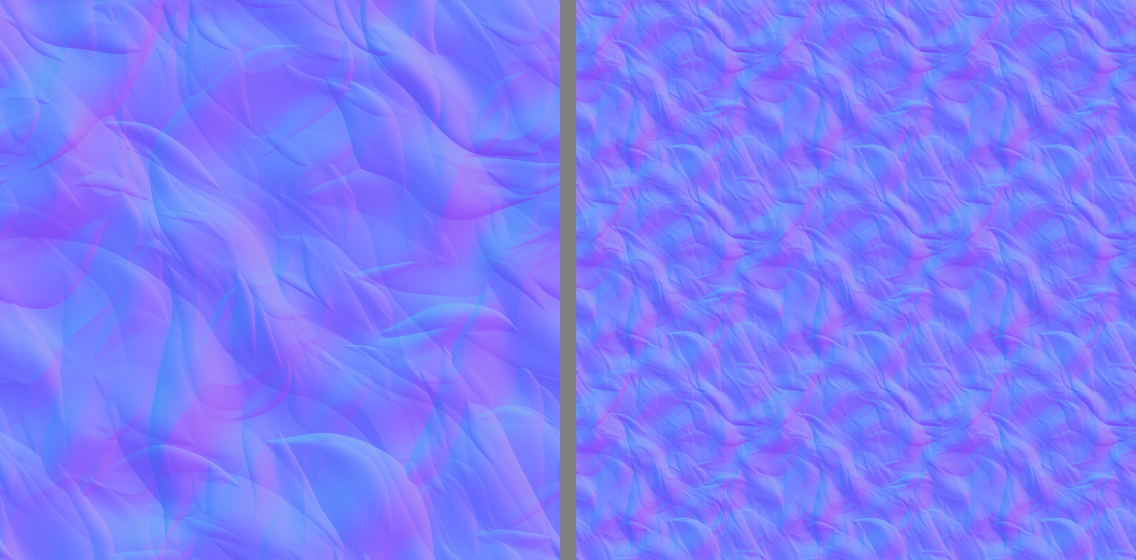
Left: one tile. Right: repeated 3 by 3.
Give the GLSL for this texture map, as a WebGL 2 fragment shader.

```glsl
#version 300 es
precision highp float;
// Tiling normal map of creased rock folds with overlapping leaf-like flakes.

#define RELIEF 0.155     // overall steepness
#define SLOPE_LIMIT 0.42 // steepest tilt of the normal
#define BEND 0.075       // broad bending of the domain
#define RIPPLE 0.016     // small bending of the domain
#define LUMPS 0.85       // weight of the round swellings
#define FOLDS 0.75       // weight of the long creased folds
#define CREASE 0.0015    // width of the sharp creases
#define FLAKES 0.8       // weight of the flakes
#define FLAKE_WIDTH 0.34 // half width in cells
#define FLAKE_TURN 1.5   // largest turn away from the main direction
#define STEP 0.001       // sampling distance for the slope
#define TINT_BIAS vec2(-0.014)

uniform vec2 u_resolution;
out vec4 fragColor;

// Three random values of a lattice cell, wrapped to the period
vec3 cellRandom(vec2 cell, vec2 period, int seed) {
    vec2 wrapped = cell - period * floor((cell + 0.5) / period);
    uint h = uint(wrapped.x) + uint(wrapped.y) * 97u + uint(seed) * 7919u + 1u;
    h = (h ^ (h >> 16)) * 0x45d9f3bu;
    h = (h ^ (h >> 16)) * 0x45d9f3bu;
    h ^= h >> 16;
    return vec3(uvec3(h, h >> 10, h >> 20) & 1023u) / 1024.0;
}

vec2 cellGradient(vec2 cell, vec2 period, int seed) {
    float angle = cellRandom(cell, period, seed).x * 6.28318;
    return vec2(cos(angle), sin(angle));
}

// Periodic gradient noise
float noise(vec2 p, vec2 period, int seed) {
    vec2 cell = floor(p);
    vec2 f = p - cell;
    vec2 blend = f * f * f * (f * (f * 6.0 - 15.0) + 10.0);
    vec2 e = vec2(0.0, 1.0);
    float a = dot(cellGradient(cell, period, seed), f);
    float b = dot(cellGradient(cell + e.yx, period, seed), f - e.yx);
    float c = dot(cellGradient(cell + e.xy, period, seed), f - e.xy);
    float d = dot(cellGradient(cell + e.yy, period, seed), f - e.yy);
    return mix(mix(a, b, blend.x), mix(c, d, blend.x), blend.y);
}

float tileNoise(vec2 p, float count, int seed) {
    return noise(p * count, vec2(count), seed);
}

// Noise stretched along (1, -lean); a whole-number lean keeps it tiling
float grain(vec2 p, float lean, vec2 count, int seed) {
    vec2 sheared = vec2(lean * p.x + p.y, p.y);
    return noise(sheared * count, count, seed) / (count.x * length(vec2(lean, 1.0)));
}

// Absolute value that steepens towards its crease
float crease(float x, float size) {
    return size * pow(sqrt(x * x + CREASE * CREASE) / size, 0.7);
}

// Pointed, curved flake: one long side rises gently, the other drops sharply
float flake(vec2 d, vec3 shape, float spin) {
    float turn = spin * 2.0 - 1.0;
    float angle = -1.05 + FLAKE_TURN * turn * abs(turn);
    vec2 axis = vec2(cos(angle), sin(angle));
    float along = dot(d, axis) / 0.9;
    float across = dot(d, vec2(-axis.y, axis.x)) + (shape.x - 0.5) * 0.6 * along * along;
    float width = FLAKE_WIDTH * mix(0.5, 1.0, shape.y) * max(1.0 - along * along, 0.001);
    float side = fract(shape.z * 8.0) < 0.5 ? -1.0 : 1.0;
    float t = clamp(side * across / width, -1.0, 1.0);
    return mix(0.25, 1.0, shape.z) * width * (1.0 + t) * (1.0 + t) * (1.0 - t);
}

// Highest of the flakes scattered around a point
float flakeLayer(vec2 p, float count, int seed) {
    vec2 cell = floor(p * count);
    float top = 0.0;
    for (int y = -1; y <= 1; y++) {
        for (int x = -1; x <= 1; x++) {
            vec2 id = cell + vec2(x, y);
            vec3 place = cellRandom(id, vec2(count), seed);
            vec3 shape = cellRandom(id, vec2(count), seed + 1);
            top = max(top, flake(p * count - id - place.xy, shape, place.z));
        }
    }
    return top / count;
}

float height(vec2 p) {
    vec2 q = p + BEND * vec2(tileNoise(p, 3.0, 1), tileNoise(p, 3.0, 2));
    q += RIPPLE * vec2(tileNoise(p, 8.0, 3), tileNoise(p, 8.0, 4));
    float h = LUMPS * tileNoise(q, 6.0, 6) / 6.0;

    // Long folds: creases form where two sheets cross
    for (int i = 0; i < 3; i++) {
        float count = float(i + 2);
        float side = i == 1 ? -1.0 : 1.0;
        float a = grain(q, 2.0 + float(i % 2), vec2(count, 2.0), 10 + i);
        float b = grain(q, side, vec2(count + 1.0, 2.0), 20 + i);
        h += FOLDS * 0.5 * (a + b + side * crease(a - b, 0.1 / count));
    }

    // Flakes of three sizes, the smaller ones in patches
    float patches = smoothstep(-0.3, 0.25, tileNoise(q, 4.0, 5));
    h += FLAKES * flakeLayer(q, 4.0, 30);
    h += FLAKES * mix(0.4, 1.0, patches) * flakeLayer(q, 7.0, 40);
    return h + FLAKES * mix(0.9, 0.2, patches) * flakeLayer(q, 12.0, 50);
}

void main() {
    vec2 p = gl_FragCoord.xy / u_resolution;
    vec2 e = vec2(STEP, 0.0);
    vec2 slope = vec2(height(p + e.xy) - height(p - e.xy),
                      height(p + e.yx) - height(p - e.yx)) / (2.0 * STEP);
    // Limit the tilt softly, then pack the unit normal as a colour
    vec2 tilt = -RELIEF * slope;
    tilt /= sqrt(1.0 + dot(tilt, tilt) / (SLOPE_LIMIT * SLOPE_LIMIT));
    vec3 normal = vec3(tilt, sqrt(1.0 - dot(tilt, tilt)));
    fragColor = vec4(normal * 0.5 + 0.5 + vec3(TINT_BIAS, 0.0), 1.0);
}
```
